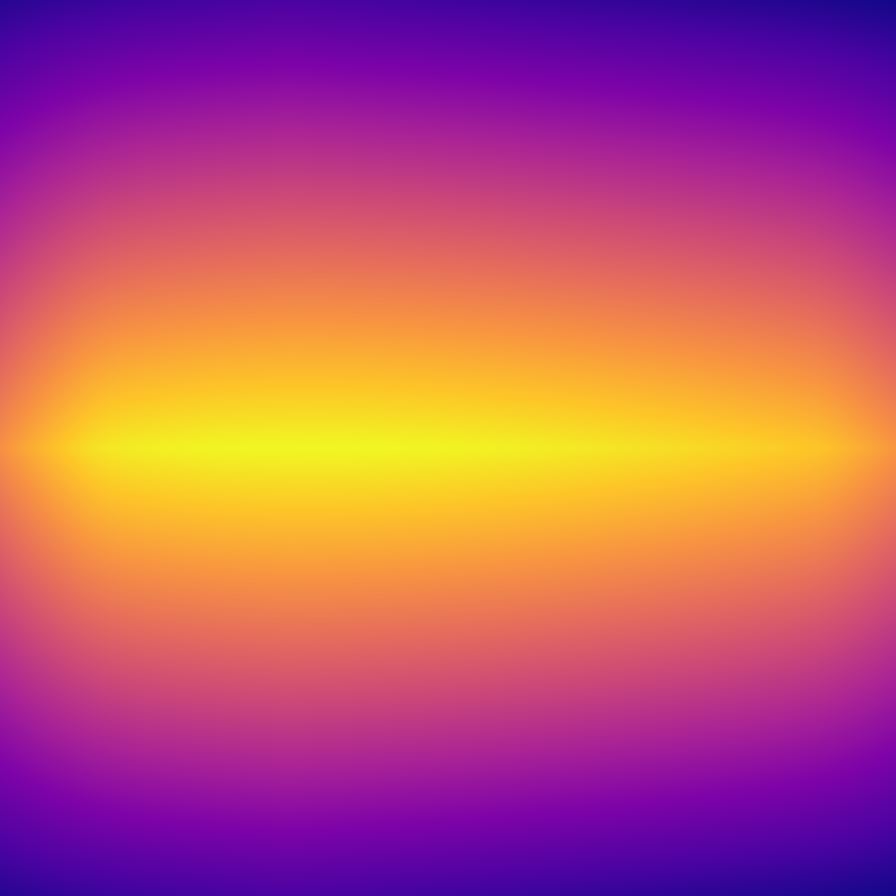
Reproduce this background procedurally as a WebGL 2 fragment shader.

```glsl
#version 300 es
precision highp float;
// Horizontal glowing ridge fading from yellow through magenta to deep indigo.

#define RIDGE_Y 0.5
#define PEAK_X 0.32
#define VERTICAL_SLOPE 1.75
#define BOW 0.35
#define CORNER_FADE 0.24
#define LEFT_WIDTH 0.11
#define LEFT_DROP 0.16
#define LEFT_HAZE 0.07
#define RIGHT_WIDTH 0.08
#define RIGHT_DROP 0.085

uniform vec2 u_resolution;
out vec4 fragColor;

// Heat ramp from cold indigo to bright yellow.
vec3 heatColor(float heat) {
    const vec3 ramp[9] = vec3[9](
        vec3(0.050, 0.030, 0.528), vec3(0.294, 0.012, 0.631),
        vec3(0.494, 0.012, 0.658), vec3(0.665, 0.139, 0.586),
        vec3(0.798, 0.280, 0.470), vec3(0.902, 0.425, 0.360),
        vec3(0.973, 0.585, 0.252), vec3(0.993, 0.772, 0.155),
        vec3(0.940, 0.975, 0.131));
    float position = clamp(heat, 0.0, 1.0) * 8.0;
    int index = min(int(position), 7);
    return mix(ramp[index], ramp[index + 1], position - float(index));
}

// Positive part with a rounded corner.
float softRamp(float value, float softness) {
    return 0.5 * (value + sqrt(value * value + softness * softness));
}

// Heat along the ridge: gentle bow plus a drop at either end.
float ridgeHeat(float x, float softness) {
    float offset = x - PEAK_X;
    float left = LEFT_DROP * softRamp(1.0 - x / LEFT_WIDTH, softness);
    float haze = LEFT_HAZE * exp(-x / 0.1);
    float right = RIGHT_DROP * softRamp(1.0 - (1.0 - x) / RIGHT_WIDTH, softness);
    return 1.0 - BOW * offset * offset - left - haze - right;
}

void main() {
    vec2 uv = gl_FragCoord.xy / u_resolution;
    float height = abs(uv.y - RIDGE_Y);

    // The ends blur and the corners cool with distance from the ridge.
    float heat = ridgeHeat(uv.x, 0.15 + height) * (1.0 - VERTICAL_SLOPE * height);
    heat -= CORNER_FADE * height * abs(uv.x - PEAK_X);

    fragColor = vec4(heatColor(heat), 1.0);
}
```
